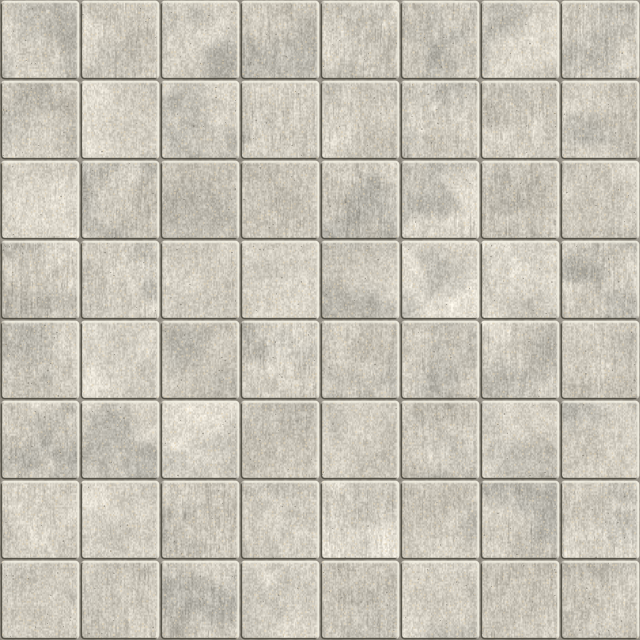
Reproduce this texture procedurally as a three.js fragment shader.

```glsl
// Eight by eight grid of square concrete tiles with bevelled, rounded edges.
varying vec2 vUv;

const float TILES = 8.0;
const float HALF_SIZE = 0.490;    // tile half width, in cells
const float CORNER_RADIUS = 0.05;

const vec3 CONCRETE = vec3(0.825, 0.805, 0.758);
const vec3 COOL_STAIN = vec3(0.69, 0.68, 0.645);
const vec3 WARM_SPECK = vec3(0.90, 0.83, 0.69);
const vec3 PORE = vec3(0.42, 0.40, 0.36);
const vec3 JOINT = vec3(0.58, 0.56, 0.52);
const vec3 HIGHLIGHT = vec3(0.95, 0.94, 0.89);
const vec3 SHADOW = vec3(0.29, 0.28, 0.24);

// Sine-free hash from 2D to one value in 0..1
float hash(vec2 p) {
  vec3 q = fract(vec3(p.xyx) * 0.1031);
  q += dot(q, q.yzx + 33.33);
  return fract((q.x + q.y) * q.z);
}

float noise(vec2 p) {
  vec2 i = floor(p);
  vec2 f = fract(p);
  f = f * f * (3.0 - 2.0 * f);
  float low = mix(hash(i), hash(i + vec2(1.0, 0.0)), f.x);
  float high = mix(hash(i + vec2(0.0, 1.0)), hash(i + vec2(1.0, 1.0)), f.x);
  return mix(low, high, f.y);
}

float fbm(vec2 p) {
  float sum = 0.0;
  float weight = 0.5;
  for (int i = 0; i < 4; i++) {
    sum += weight * noise(p);
    p = p * 2.03 + 11.7;
    weight *= 0.5;
  }
  return sum / 0.9375;
}

// Jittered round dots; density is the share of cells that hold one
float dots(vec2 p, float density, float radius) {
  vec2 cell = floor(p);
  vec2 centre = 0.3 + 0.4 * vec2(hash(cell + 3.1), hash(cell + 7.9));
  float size = radius * mix(0.5, 1.0, hash(cell + 21.3));
  float present = step(hash(cell + 15.7), density);
  return present * (1.0 - smoothstep(size * 0.3, size, length(fract(p) - centre)));
}

// Rounded square: xy is the outward normal, z the signed distance
vec3 roundedSquare(vec2 p, float halfSize, float radius) {
  vec2 q = abs(p) - halfSize + radius;
  vec2 outer = max(q, 0.0);
  float d = length(outer) + min(max(q.x, q.y), 0.0) - radius;
  vec2 side = q.x > q.y ? vec2(1.0, 0.0) : vec2(0.0, 1.0);
  vec2 normal = min(q.x, q.y) > 0.0 ? normalize(outer) : side;
  return vec3(normal * sign(p), d);
}

// Brushed concrete; p is in cells, id picks the tile's own tone and wear
vec3 concrete(vec2 p, vec2 id) {
  vec2 s = p + id * 5.37;
  float streakAmount = mix(0.05, 0.15, hash(id + 40.2));
  float stainAmount = mix(0.15, 1.0, hash(id + 61.5));

  // Tile tone, broad shading and cloudy stains
  vec3 color = CONCRETE + 0.07 * (hash(id + 9.4) - 0.5);
  color += 0.10 * (noise(s * 1.6 + 53.0) - 0.5);
  float cloud = fbm(s * 1.9);
  color = mix(color, COOL_STAIN, stainAmount * smoothstep(0.38, 0.78, cloud));
  color += 0.11 * (fbm(s * 5.0 + 31.0) - 0.5);

  // Vertical brush marks over fine grain
  float streak = noise(s * vec2(47.0, 3.5)) * 0.6 + noise(s * vec2(61.0, 9.0)) * 0.4;
  color += streakAmount * (streak - 0.5);
  color += 0.14 * (noise(s * vec2(59.0, 46.0) + 17.0) - 0.5);
  color += 0.05 * (noise(s * vec2(29.0, 21.0) + 5.0) - 0.5);

  // Dark hairlines, sandy specks and pores
  float hairline = smoothstep(0.80, 0.98, noise(s * vec2(52.0, 7.0) + 73.0));
  color *= 1.0 - 0.7 * hairline * streakAmount;
  color = mix(color, WARM_SPECK, 0.45 * dots(s * 22.0, 0.20, 0.5));
  color = mix(color, PORE, 0.45 * dots(s * 25.0 + 8.0, 0.012, 0.42));
  return color;
}

// Light from the upper right: bright top and right, dark left and bottom
vec3 bevel(vec3 face, vec2 normal, float d) {
  float lit = clamp(normal.x + normal.y, -1.0, 1.0);
  float bright = smoothstep(-0.042, -0.012, d) * max(lit, 0.0);
  float dark = smoothstep(-0.026, -0.008, d) * max(-lit, 0.0);
  face = mix(face, HIGHLIGHT, 0.85 * bright);
  return mix(face, SHADOW, 0.92 * dark);
}

void main() {
  vec2 grid = vUv * TILES;
  vec2 id = floor(grid);
  vec2 p = fract(grid) - 0.5;

  vec3 shape = roundedSquare(p, HALF_SIZE, CORNER_RADIUS);
  vec3 tile = bevel(concrete(p, id), shape.xy, shape.z);
  vec3 joint = JOINT + 0.10 * (noise(grid * 30.0) - 0.5);

  float coverage = 1.0 - smoothstep(-0.006, 0.010, shape.z);
  gl_FragColor = vec4(mix(joint, tile, coverage), 1.0);
}
```
